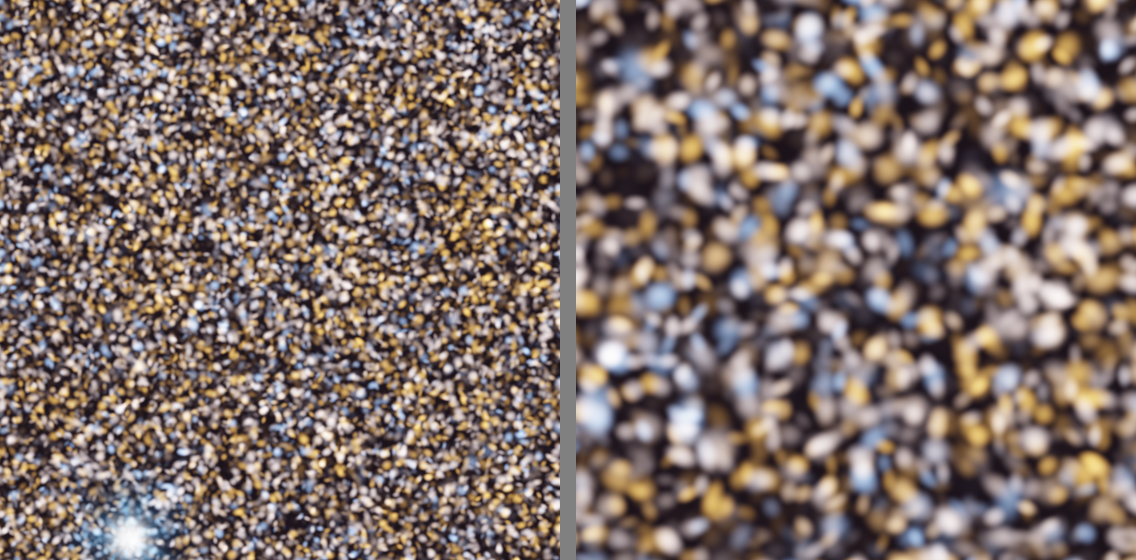
Left, the full canvas; right, a detail of the centre.
This texture is drawn by a WebGL 1 fragment shader. Its source:

```glsl
precision highp float;
// A crowded star field: overlapping soft grains in cream, amber and blue on a
// dark sky. Jittered grids of grains are summed as light, varied slowly by
// gradient noise, then exposed; one large blue-haloed star sits near the edge.

uniform vec2 u_resolution;

#define LARGE_CELLS 70.0
#define SMALL_CELLS 99.0
#define RARE_CELLS 46.0
#define EXPOSURE 1.06
#define STRETCH 0.6
#define PATCH_SCALE 9.0
#define PATCH_WARMTH 0.3
#define PATCH_CONTRAST 0.4
#define STAR_CENTER vec2(0.232, 0.039)
#define STAR_CORE 0.027
#define STAR_HALO 0.075

const vec3 SKY = vec3(0.105, 0.070, 0.100);
const vec3 CREAM = vec3(1.08, 0.95, 0.94);
const vec3 AMBER = vec3(1.14, 0.74, 0.26);
const vec3 BLUE = vec3(0.62, 0.86, 1.25);

vec3 hash3(vec2 p) {
  vec3 q = fract(p.xyx * vec3(0.1031, 0.1030, 0.0973));
  q += dot(q, q.yxz + 33.33);
  return fract((q.xxy + q.yzz) * q.zyx);
}

float cornerSlope(vec2 corner, vec2 offset) {
  float angle = 6.2832 * hash3(corner + 211.0).x;
  return dot(vec2(cos(angle), sin(angle)), offset);
}

// Gradient noise, roughly -0.7 to 0.7.
float gradientNoise(vec2 p) {
  vec2 i = floor(p), f = fract(p);
  vec2 w = f * f * f * (f * (f * 6.0 - 15.0) + 10.0);
  vec2 e = vec2(1.0, 0.0);
  float low = mix(cornerSlope(i, f), cornerSlope(i + e, f - e), w.x);
  float high = mix(cornerSlope(i + e.yx, f - e.yx),
                   cornerSlope(i + 1.0, f - 1.0), w.x);
  return mix(low, high, w.y);
}

// Picks blue, cream or amber; warmth shifts the balance.
vec3 grainTint(float pick, float warmth) {
  float t = pick + warmth;
  vec3 tint = mix(BLUE, CREAM, smoothstep(0.04, 0.22, t));
  return mix(tint, AMBER, smoothstep(0.46, 0.80, t));
}

// Light of one grid of grains; a higher rarity leaves fewer bright ones.
vec3 grainLayer(vec2 uv, float cells, float gain, float rarity,
                float warmth, float seed) {
  vec2 p = uv * cells, home = floor(p);
  vec3 light = vec3(0.0);
  for (int y = -1; y <= 1; y++) {
    for (int x = -1; x <= 1; x++) {
      vec2 cell = home + vec2(float(x), float(y));
      vec3 place = hash3(cell + seed);
      vec3 look = hash3(cell + seed + 57.0);
      vec2 d = p - cell - place.xy;
      float angle = 3.1416 * look.y;
      vec2 axis = vec2(cos(angle), sin(angle));
      d += axis * dot(d, axis) * STRETCH * look.z;
      float glow = max(1.0 - dot(d, d), 0.0);
      float brightness = gain * pow(place.z, rarity);
      light += grainTint(look.x, warmth) * brightness * glow * glow * glow;
    }
  }
  return light;
}

// Adds the large star: a white core and a streaked blue halo.
vec3 addLargeStar(vec3 light, vec2 uv) {
  vec2 d = uv - STAR_CENTER;
  float r = length(d);
  vec2 direction = d / (r + 0.001);
  float streaks = 0.75 + 1.1 * gradientNoise(direction * 3.5 + 20.0);
  float halo = exp(-r * r / (STAR_HALO * STAR_HALO)) * clamp(streaks, 0.0, 1.4);
  float core = exp(-r * r / (STAR_CORE * STAR_CORE));
  vec3 cooled = dot(light, vec3(0.33)) * vec3(0.55, 0.85, 1.15);
  light = mix(light, cooled, clamp(halo * 1.3, 0.0, 1.0));
  return light + halo * vec3(0.14, 0.32, 0.55) + core * vec3(3.2, 3.0, 2.9);
}

void main() {
  vec2 uv = gl_FragCoord.xy / min(u_resolution.x, u_resolution.y);

  // Slow patches of warmth and density.
  float warmth = PATCH_WARMTH * gradientNoise(uv * PATCH_SCALE + 3.0);
  float density = 1.0 + PATCH_CONTRAST * gradientNoise(uv * PATCH_SCALE * 1.4 + 40.0);

  // Grains of three sizes; the rare ones lean blue.
  vec3 light = grainLayer(uv, LARGE_CELLS, 1.85, 2.0, warmth, 11.0);
  light += grainLayer(uv, SMALL_CELLS, 1.25, 2.0, warmth, 131.0);
  light += grainLayer(uv, RARE_CELLS, 1.5, 40.0, warmth - 0.3, 317.0);
  light = addLargeStar(SKY + light * density, uv);

  gl_FragColor = vec4(1.0 - exp(-EXPOSURE * light), 1.0);
}
```
